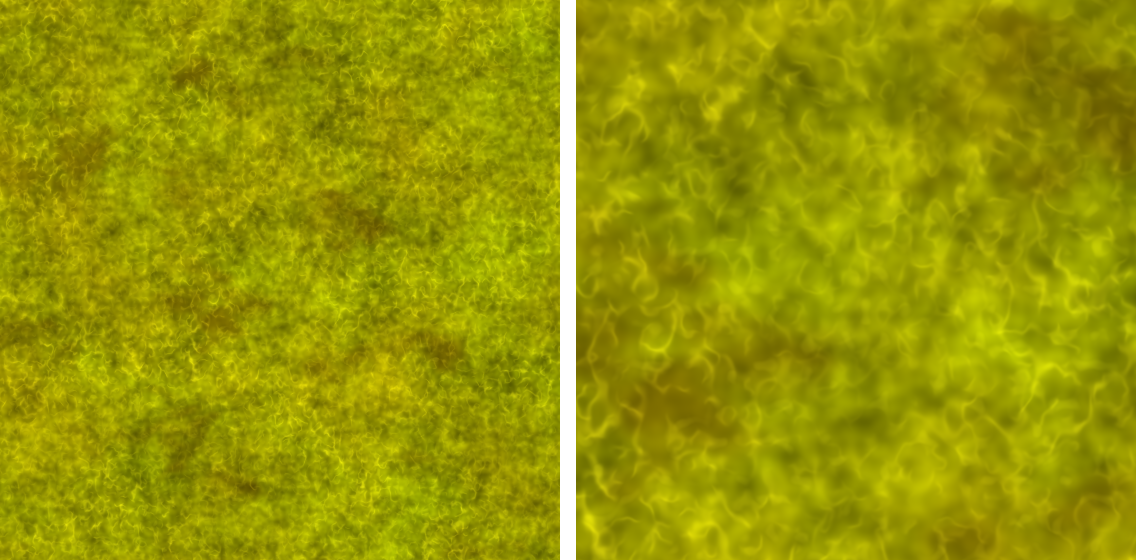
Left, the full canvas; right, a detail of the centre.
Write a Shadertoy shader that draws this texture.

```glsl
vec2 gradient(vec2 cell) {
    uvec2 q = uvec2(ivec2(cell) + 4096);
    uint h = (q.x * 1597334677u) ^ (q.y * 3812015801u);
    h = (h ^ (h >> 15)) * 2246822519u;
    h ^= h >> 13;
    float angle = float(h & 65535u) * 6.2832 / 65536.0;
    return vec2(cos(angle), sin(angle));
}

// Gradient noise, roughly -1 to 1
float noise(vec2 p) {
    vec2 i = floor(p), f = p - i;
    vec2 u = f * f * f * (f * (f * 6.0 - 15.0) + 10.0);
    float a = dot(gradient(i), f);
    float b = dot(gradient(i + vec2(1, 0)), f - vec2(1, 0));
    float c = dot(gradient(i + vec2(0, 1)), f - vec2(0, 1));
    float d = dot(gradient(i + vec2(1, 1)), f - vec2(1, 1));
    return 1.5 * mix(mix(a, b, u.x), mix(c, d, u.x), u.y);
}

float fbm(vec2 p) {
    float sum = 0.0, amp = 0.6;
    for (int k = 0; k < 4; k++) {
        sum += amp * noise(p);
        p = mat2(0.8, 0.6, -0.6, 0.8) * p * 2.1 + 17.3;
        amp *= 0.55;
    }
    return sum;
}

// Short, ragged strands along the zero lines of the noise
float strands(vec2 p, float scale, float width) {
    vec2 q = p * scale;
    float line = (noise(q) + 0.3 * noise(q * 2.3 + 31.0)) / width;
    float broken = smoothstep(-0.2, 0.35, noise(q * 1.1 + 83.0));
    return exp(-line * line) * broken;
}

void mainImage(out vec4 fragColor, in vec2 fragCoord) {
    vec2 uv = fragCoord / iResolution.y;
    vec2 warped = uv + 0.012 * vec2(noise(uv * 14.0), noise(uv * 14.0 + 40.0));

    // Soft light and dark cushions of moss
    float tone = 0.572 + 0.065 * noise(uv * 4.0 + 5.0)
               + 0.085 * noise(warped * 11.0 + 11.0)
               + 0.09 * noise(warped * 27.0 + 23.0)
               + 0.085 * noise(uv * 52.0 + 37.0)
               + 0.075 * noise(uv * 95.0 + 71.0);

    // Drift between green and olive, greener to the right
    float green = 0.25 * (uv.x - 0.5) + 0.9 * fbm(uv * 5.0 + 61.0);
    vec3 color = tone * vec3(1.0 - 0.07 * green, 1.015 + 0.07 * green, 0.003);

    // Brown hollows, wider than tall
    float hollow = fbm(warped * vec2(4.0, 6.5) + 9.0) + 0.15 * (0.5 - uv.x);
    color = mix(color, vec3(0.44, 0.37, 0.0) * (0.4 + tone), 0.85 * smoothstep(0.12, 0.65, hollow));

    // Yellow strands in two sizes, gathered in patches
    float patches = 0.75 + 0.6 * noise(uv * 7.0 + 19.0);
    float coarse = strands(uv * vec2(1.15, 0.85), 40.0, 0.17);
    float fine = strands(uv + 3.0, 62.0, 0.2);
    color += patches * (0.125 * coarse + 0.1 * fine) * vec3(1.0, 0.92, 0.12);

    // Small bright tips
    float tips = smoothstep(0.3, 0.75, noise(uv * 88.0 + 101.0));
    color += 0.06 * tips * vec3(1.0, 0.95, 0.2);

    fragColor = vec4(clamp(color, 0.0, 1.0), 1.0);
}
```
